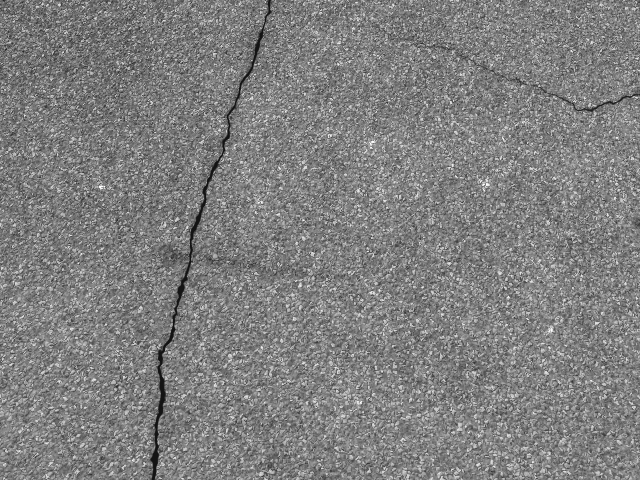
This texture is drawn by a Shadertoy shader. Its source:

```glsl
// Weathered grey asphalt: pale stone flecks in a gritty binder, with a deep
// crack running down the left and a hairline crack at upper right.
// Flecks are side-lit Voronoi cells in perspective; cracks are bent polylines.

const float CHIP_DENSITY = 112.0;  // chips per canvas height at the near edge
const float PERSPECTIVE = 0.42;    // extra density at the far edge
const float BINDER_TONE = 0.476;
const float CHIP_RANGE = 0.25;
const float RELIEF = 0.15;
const float GRAIN = 0.18;
const float GRIT = 0.15;
const float CRACK_TONE = 0.08;
const vec2 LIGHT_DIR = vec2(-0.55, 0.83);

// Positions are in canvas heights, origin at lower left.
const int MAIN_COUNT = 22;
const vec2 MAIN_CRACK[MAIN_COUNT] = vec2[](
    vec2(.567, 1.01), vec2(.555, .965), vec2(.536, .913), vec2(.528, .861),
    vec2(.504, .825), vec2(.494, .795), vec2(.479, .757), vec2(.476, .722),
    vec2(.462, .680), vec2(.437, .635), vec2(.426, .585), vec2(.411, .545),
    vec2(.403, .510), vec2(.397, .475), vec2(.392, .440), vec2(.367, .360),
    vec2(.358, .300), vec2(.334, .262), vec2(.335, .215), vec2(.341, .180),
    vec2(.329, .115), vec2(.317, -.01));

const int HAIR_COUNT = 13;
const vec2 HAIR_CRACK[HAIR_COUNT] = vec2[](
    vec2(.773, .948), vec2(.816, .925), vec2(.868, .910), vec2(.946, .897),
    vec2(.990, .868), vec2(1.042, .843), vec2(1.111, .820), vec2(1.146, .806),
    vec2(1.207, .773), vec2(1.234, .773), vec2(1.276, .785), vec2(1.302, .797),
    vec2(1.345, .801));

// Local marks: centre x, centre y, radius, change of tone
const int MARK_COUNT = 11;
const vec4 MARKS[MARK_COUNT] = vec4[](
    vec4(.773, .694, .012, .20), vec4(.694, .722, .022, .07),
    vec4(.540, .578, .012, .18), vec4(.212, .610, .006, .36),
    vec4(1.007, .612, .014, .14), vec4(.747, .161, .007, .28),
    vec4(1.146, .310, .006, .28), vec4(1.205, .330, .028, -.08),
    vec4(1.276, .130, .035, -.06), vec4(1.330, .536, .010, -.32),
    vec4(.360, .466, .022, -.09));

vec2 hash2(vec2 p) {
    vec3 q = fract(p.xyx * vec3(.1031, .1030, .0973));
    q += dot(q, q.yzx + 33.33);
    return fract((q.xx + q.yz) * q.zy);
}

float noise(vec2 p) {
    vec2 cell = floor(p), f = fract(p);
    f = f * f * (3.0 - 2.0 * f);
    float low = mix(hash2(cell).x, hash2(cell + vec2(1, 0)).x, f.x);
    float high = mix(hash2(cell + vec2(0, 1)).x, hash2(cell + vec2(1, 1)).x, f.x);
    return mix(low, high, f.y);
}

vec2 wobble(vec2 p) { return vec2(noise(p), noise(p + 31.0)) - 0.5; }

float segmentDistance(vec2 p, vec2 a, vec2 b) {
    vec2 ab = b - a;
    return length(p - a - ab * clamp(dot(p - a, ab) / dot(ab, ab), 0.0, 1.0));
}

float bell(float x) { return exp(-x * x); }

float coverage(float dist, float halfWidth, float blur) {
    return 1.0 - smoothstep(halfWidth - blur, halfWidth + blur, dist);
}

// Stone chip at p: x is its height above the binder, y its paleness
vec2 chip(vec2 p) {
    float nearest = 9.0, second = 9.0;
    vec2 chipId = vec2(0), base = floor(p);
    for (int j = -1; j <= 1; j++)
    for (int i = -1; i <= 1; i++) {
        vec2 cell = base + vec2(i, j);
        float dist = length(cell + hash2(cell + 200.0) - p);
        if (dist < nearest) {
            second = nearest;
            nearest = dist;
            chipId = cell;
        } else second = min(second, dist);
    }
    vec2 rnd = hash2(chipId + 371.0);
    float body = smoothstep(0.0, 0.4, second - nearest);
    body *= 1.0 - smoothstep(0.3, 0.75, nearest);
    return vec2(body * (0.25 + 0.75 * rnd.y), body * rnd.x * rnd.x);
}

void mainImage(out vec4 fragColor, in vec2 fragCoord) {
    vec2 p = fragCoord / iResolution.y;
    float blur = 0.8 / iResolution.y;

    // Side-lit stones and grit, finer toward the top
    vec2 ground = vec2((p.x - .667) * (1.0 + PERSPECTIVE * p.y),
                       p.y + 0.5 * PERSPECTIVE * p.y * p.y) * CHIP_DENSITY + 100.0;
    vec2 rough = ground + 0.8 * wobble(ground * 1.7);
    vec2 stone = chip(rough);
    float lit = stone.x - chip(rough + 0.4 * LIGHT_DIR).x;
    float tone = BINDER_TONE + CHIP_RANGE * stone.y + RELIEF * lit;
    tone += GRAIN * (noise(ground * 1.5 + 19.0) - 0.5);
    tone += GRIT * (noise(ground * 3.1 + 43.0) - 0.5);

    // Broad wear, darker toward upper left, and a faint cross stain
    tone += 0.035 * (noise(p * 9.0 + 4.0) - 0.5) + 0.04 * (noise(p * 27.0) - 0.5);
    tone -= 0.045 * smoothstep(.0, .35, .55 - p.x) * smoothstep(.1, .9, p.y);
    tone -= 0.020 * smoothstep(.7, 1.0, p.y);
    float stainY = .472 - .15 * (p.x - .35) + .012 * (noise(p * 30.0) - 0.5);
    float stainSpan = smoothstep(.30, .38, p.x) * (1.0 - smoothstep(.5, .85, p.x));
    tone -= 0.09 * stainSpan * bell((p.y - stainY) / .013);

    float mark = 0.0;
    for (int i = 0; i < MARK_COUNT; i++)
        mark += MARKS[i].w * bell(length(p - MARKS[i].xy) / MARKS[i].z);
    tone += mark * (0.5 + 1.2 * stone.x);

    // Cracks with ragged sides
    vec2 bent = p + .007 * wobble(p * 48.0) + .006 * wobble(p * 115.0 + 7.0);
    float mainDist = 9.0, hairDist = 9.0;
    for (int i = 1; i < MAIN_COUNT; i++)
        mainDist = min(mainDist, segmentDistance(bent, MAIN_CRACK[i - 1], MAIN_CRACK[i]));
    for (int i = 1; i < HAIR_COUNT; i++)
        hairDist = min(hairDist, segmentDistance(bent, HAIR_CRACK[i - 1], HAIR_CRACK[i]));

    float mainWidth = mix(.0038, .0023, p.y) * (0.65 + 0.7 * noise(p * 38.0 + 9.0));
    float hairWidth = mix(.0007, .0018, smoothstep(1.12, 1.26, p.x));
    float hairDepth = mix(.35, .90, smoothstep(.78, 1.24, p.x));
    tone -= 0.05 * bell(mainDist / .009) + 0.05 * bell(hairDist / .007);
    tone = mix(tone, CRACK_TONE, coverage(mainDist, mainWidth, blur));
    tone = mix(tone, CRACK_TONE, hairDepth * coverage(hairDist, hairWidth, blur));

    fragColor = vec4(vec3(clamp(tone, 0.0, 1.0)), 1.0);
}
```
